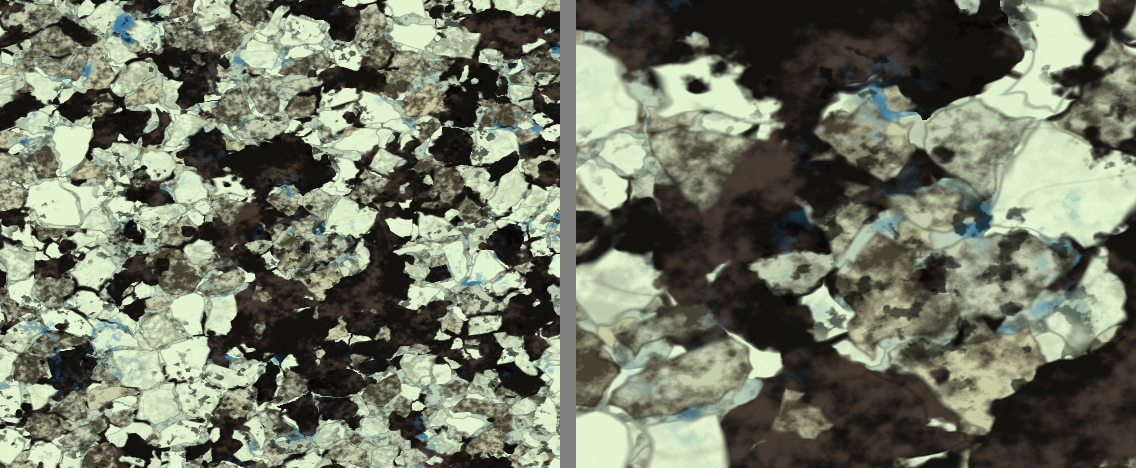
Left: the whole. Right: its middle third, enlarged.
Give the GLSL for this texture, as a WebGL 2 fragment shader.

```glsl
#version 300 es
precision highp float;
// Sandstone thin section: clear and cloudy grains in dark clay and blue-stained cement.

uniform vec2 u_resolution;
out vec4 fragColor;

const vec2  STRETCH      = vec2(0.85, 1.1);  // flattens grains along the bedding
const float TILT         = -0.1;             // bedding angle, radians
const float LARGE_SCALE  = 14.5;             // grains per canvas height
const float SMALL_SCALE  = 30.0;
const float CLAY_SCALE   = 12.0;
const float CLAY_LEVEL   = 0.50;
const float SMEAR_LEVEL  = 0.655;            // clay that covers grains
const float SOFTNESS     = 0.0022;           // edge blur in canvas heights
const float QUARTZ_SHARE = 0.53;
const float OPAQUE_SHARE = 0.11;

const vec3 QUARTZ      = vec3(0.89, 0.965, 0.82);
const vec3 CLOUDY      = vec3(0.62, 0.67, 0.55);
const vec3 LITHIC_PALE = vec3(0.76, 0.81, 0.69);
const vec3 LITHIC_DARK = vec3(0.27, 0.26, 0.21);
const vec3 CEMENT      = vec3(0.73, 0.81, 0.71);
const vec3 CEMENT_DARK = vec3(0.38, 0.42, 0.36);
const vec3 EPOXY_BLUE  = vec3(0.16, 0.46, 0.66);
const vec3 CLAY_BLACK  = vec3(0.075, 0.065, 0.055);
const vec3 CLAY_BROWN  = vec3(0.27, 0.225, 0.19);

vec3 hash3(vec2 p) {
  vec3 h = fract(p.xyx * vec3(0.1031, 0.1030, 0.0973));
  h += dot(h, h.yxz + 33.33);
  return fract((h.xxy + h.yzz) * h.zyx);
}

float noise(vec2 p) {
  vec2 i = floor(p), f = fract(p);
  f = f * f * (3.0 - 2.0 * f);
  return mix(mix(hash3(i).x, hash3(i + vec2(1, 0)).x, f.x),
             mix(hash3(i + vec2(0, 1)).x, hash3(i + vec2(1, 1)).x, f.x), f.y);
}

float fbm(vec2 p) {
  float sum = 0.0, amp = 0.533;
  for (int i = 0; i < 4; i++) {
    sum += amp * noise(p);
    p = mat2(1.6, 1.2, -1.2, 1.6) * p + 17.3;
    amp *= 0.5;
  }
  return sum;
}

float clayField(vec2 s) { return fbm(s * CLAY_SCALE + 41.0); }

// Distance to the cell border (x) and cell centre (yz).
vec3 grainCell(vec2 q, float seed) {
  vec2 base = floor(q), nearId = base, toNear = vec2(9.0);
  for (int k = 0; k < 9; k++) {
    vec2 id = base + vec2(k % 3 - 1, k / 3 - 1);
    vec2 d = id + hash3(id + seed).xy - q;
    if (dot(d, d) < dot(toNear, toNear)) { toNear = d; nearId = id; }
  }
  float border = 9.0;
  for (int k = 0; k < 25; k++) {
    vec2 id = nearId + vec2(k % 5 - 2, k / 5 - 2);
    vec2 d = id + hash3(id + seed).xy - q, across = d - toNear;
    if (dot(across, across) > 1e-4)
      border = min(border, dot(0.5 * (d + toNear), normalize(across)));
  }
  return vec3(border, q + toNear);
}

vec3 clayColor(vec2 s) {
  float brown = smoothstep(0.45, 0.72, 0.65 * fbm(s * 24.0) + 0.35 * fbm(s.yx * 110.0));
  return mix(CLAY_BLACK, CLAY_BROWN, brown);
}

vec3 grainColor(vec2 s, vec3 kind, float speckle) {
  // Clear quartz with faint clouding and hairline cracks
  float cloud = kind.y * kind.y * smoothstep(0.3, 0.68, speckle);
  float crack = 1.0 - smoothstep(0.0, 0.035, abs(noise(s * vec2(17.0, 29.0) + kind.xy * 50.0) - 0.5));
  vec3 quartz = mix(QUARTZ, CLOUDY, min(1.0, cloud + 0.45 * crack * kind.y));
  // Speckled rock fragment, warm or grey
  float tone = clamp(0.2 + 0.75 * kind.y + 3.0 * (speckle - 0.5), 0.0, 1.0);
  vec3 lithic = mix(LITHIC_DARK, LITHIC_PALE, tone) * mix(vec3(1.0), vec3(1.04, 0.98, 0.92), kind.z);
  vec3 color = kind.x < QUARTZ_SHARE ? quartz : lithic;
  return kind.x > 1.0 - OPAQUE_SHARE ? clayColor(s) : color;
}

vec3 addGrains(vec3 under, vec2 s, float scale, float seed, float cover, float speckle) {
  vec2 q = s * scale;
  q += 0.45 * (vec2(noise(q * 1.3 + seed), noise(q * 1.3 + seed + 31.0)) - 0.5);
  q += 0.13 * (vec2(noise(q * 6.0), noise(q * 6.0 + 57.0)) - 0.5);
  vec3 cell = grainCell(q, seed);
  vec2 id = floor(cell.yz * 64.0) + seed;
  vec3 kind = hash3(id), size = hash3(id + 211.0);
  float clay = smoothstep(-0.04, 0.1, clayField(cell.yz / scale) - CLAY_LEVEL);
  float ragged = kind.x > 1.0 - OPAQUE_SHARE ? 0.35 * (fbm(q * 3.0) - 0.5) : 0.0;
  float inside = cell.x - mix(0.01, 0.14, size.x) + ragged;
  float blur = SOFTNESS * scale;
  float mask = smoothstep(-blur, blur, inside) * step(size.y, cover - 0.3 * clay);
  float rim = mix(0.66, 1.0, smoothstep(0.0, 0.06, inside));
  return mix(under, grainColor(s, kind, speckle) * rim, mask);
}

void main() {
  vec2 p = gl_FragCoord.xy / u_resolution.y;
  vec2 s = mat2(cos(TILT), sin(TILT), -sin(TILT), cos(TILT)) * p * STRETCH + 3.0;
  vec2 turned = mat2(0.8, 0.6, -0.6, 0.8) * s;
  float speckle = 0.5 * fbm(s * 50.0) + 0.5 * fbm(turned * 150.0);

  // Cement with patches of blue pore filling
  vec3 color = mix(CEMENT_DARK, CEMENT, smoothstep(0.3, 0.58, speckle));
  float stain = smoothstep(0.5, 0.72, fbm(s * 9.0 + 83.0)) * smoothstep(0.44, 0.66, fbm(turned * 45.0));
  color = mix(color, EPOXY_BLUE, 0.85 * stain);

  // Clay patches, then small and large grains
  float clay = clayField(s) + 0.18 * (fbm(s * 45.0) - 0.5);
  color = mix(color, clayColor(s), smoothstep(-0.015, 0.02, clay - CLAY_LEVEL));
  color = addGrains(color, s, SMALL_SCALE, 101.0, 0.72, speckle);
  color = addGrains(color, s, LARGE_SCALE, 307.0, 0.86, speckle);

  // Stray blue and dark flecks, then clay smeared over grains
  color = mix(color, EPOXY_BLUE, 0.35 * stain * smoothstep(0.48, 0.6, speckle));
  float dusty = smoothstep(0.45, 0.65, fbm(s * 11.0 + 7.0));
  color *= 1.0 - 0.6 * dusty * smoothstep(0.57, 0.7, fbm(turned * 80.0 + 29.0));
  color = mix(color, clayColor(s), smoothstep(-0.015, 0.02, clay - SMEAR_LEVEL));
  fragColor = vec4(color, 1.0);
}
```
